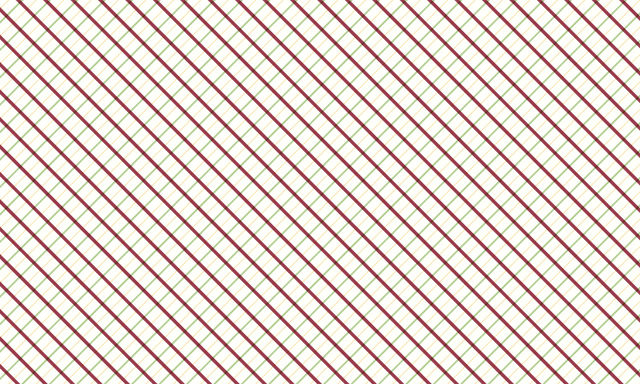
Write a WebGL 2 fragment shader that draws this pattern.

```glsl
#version 300 es
precision highp float;

uniform vec2 u_resolution;
out vec4 outColor;

// Square tiles down the canvas height; each holds one stripe of each kind
const float TILES_DOWN = 14.0;

// Stripe widths and centres, measured across a tile as fractions of its side
const float RED_WIDTH = 0.172;
const float GREEN_WIDTH = 0.088;
const float YELLOW_WIDTH = 0.042;
const float RED_CENTRE = 0.655;
const float GREEN_CENTRE = 0.82;
const float YELLOW_CENTRE = 0.32;

const vec3 PAPER = vec3(0.995, 0.995, 0.985);
const vec3 RED = vec3(0.60, 0.23, 0.30);
const vec3 GREEN = vec3(0.70, 0.81, 0.57);
const vec3 YELLOW = vec3(0.97, 0.89, 0.64);

// Share of a filter window that a repeating stripe covers
float stripe(float position, float centre, float width, float window) {
    float d = abs(fract(position - centre + 0.5) - 0.5);
    float right = min(d + 0.5 * window, 0.5 * width);
    float left = max(d - 0.5 * window, -0.5 * width);
    return clamp((right - left) / window, 0.0, 1.0);
}

// Transparent ink: multiplies what lies beneath it
vec3 ink(vec3 base, vec3 tint, float coverage) {
    return base * mix(vec3(1.0), tint, coverage);
}

void main() {
    float tilesPerPixel = TILES_DOWN / u_resolution.y;
    vec2 p = gl_FragCoord.xy * tilesPerPixel;
    float window = 1.414 * tilesPerPixel;

    // Diagonal axes: one across the falling stripes, one across the rising
    float falling = p.x + p.y;
    float rising = p.x - p.y;

    // Thin rising stripes first, then the bold falling ones
    vec3 color = PAPER;
    color = ink(color, YELLOW, stripe(rising, YELLOW_CENTRE, YELLOW_WIDTH, window));
    color = ink(color, GREEN, stripe(rising, GREEN_CENTRE, GREEN_WIDTH, window));
    color = ink(color, RED, stripe(falling, RED_CENTRE, RED_WIDTH, window));

    outColor = vec4(color, 1.0);
}
```
